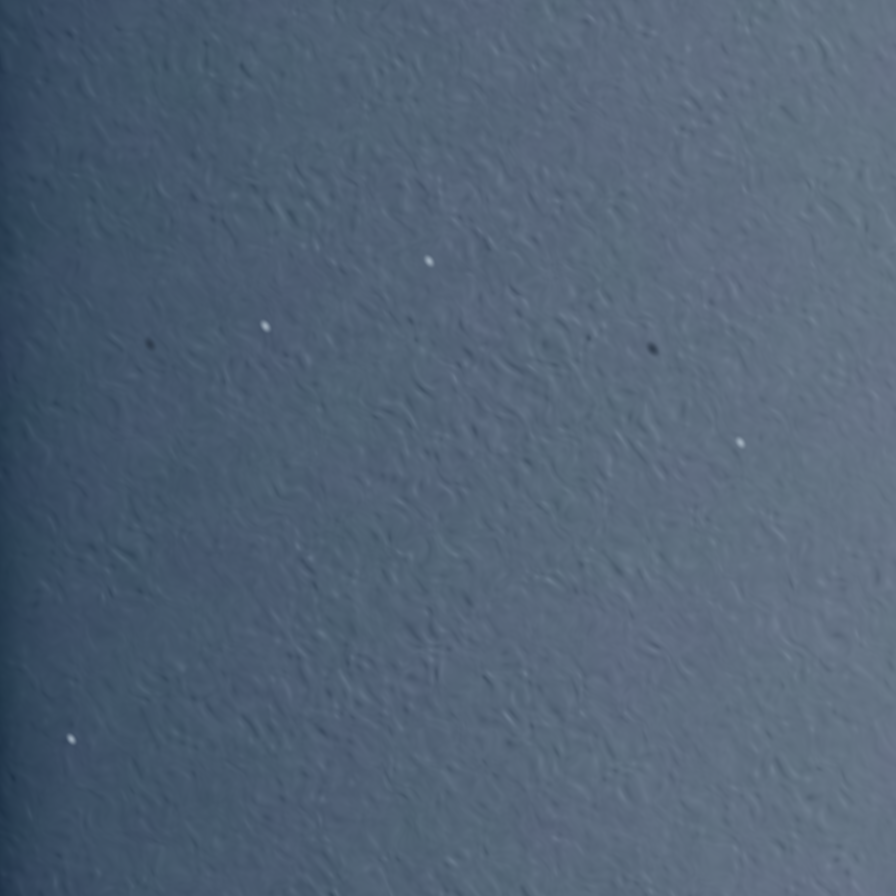
Write a WebGL 1 fragment shader that draws this texture.

```glsl
precision highp float;
// Blue-grey painted surface: a shade gradient rising from left to right,
// short slanted grain lit like a shallow relief, faint colour mottling,
// and a few scattered pale and dark specks.

#define DARK_SHADE vec3(0.222, 0.300, 0.382)
#define LIGHT_SHADE vec3(0.396, 0.452, 0.520)
#define GRAIN_SCALE vec2(82.0, 128.0)  // cells along and across the slant
#define GRAIN_SLANT vec2(0.57, -0.82)  // direction of the elongated grains
#define GRAIN_CONTRAST 0.080
#define FINE_CONTRAST 0.034
#define MOTTLE_CONTRAST 0.024
#define SPECK_CELLS 9.0
#define SPECK_SHARE 0.06
#define SPECK_RADIUS 0.0060

uniform vec2 u_resolution;

float hash(vec2 p) {
  vec3 q = fract(p.xyx * vec3(0.1031, 0.1030, 0.0973));
  q += dot(q, q.yzx + 33.33);
  return fract((q.x + q.y) * q.z);
}

float noise(vec2 p) {
  vec2 cell = floor(p);
  vec2 f = fract(p);
  f = f * f * (3.0 - 2.0 * f);
  float low = mix(hash(cell), hash(cell + vec2(1.0, 0.0)), f.x);
  float high = mix(hash(cell + vec2(0.0, 1.0)), hash(cell + vec2(1.0, 1.0)), f.x);
  return mix(low, high, f.y);
}

float fbm(vec2 p) {
  float sum = 0.0;
  float weight = 0.5;
  for (int i = 0; i < 4; i++) {
    sum += weight * noise(p);
    p = mat2(1.6, 1.2, -1.2, 1.6) * p + 17.3;
    weight *= 0.5;
  }
  return sum / 0.9375;
}

// Coordinates running along and across the grain.
vec2 alongSlant(vec2 p) {
  return vec2(dot(p, GRAIN_SLANT), dot(p, vec2(-GRAIN_SLANT.y, GRAIN_SLANT.x)));
}

float grainHeight(vec2 p) {
  vec2 q = alongSlant(p) * GRAIN_SCALE + 200.0;
  return 0.6 * noise(q) + 0.4 * noise(mat2(0.65, 0.25, -0.25, 0.65) * q + 71.0);
}

// Height difference towards the light gives paired bright and dark edges.
float grainRelief(vec2 p) {
  vec2 lightStep = vec2(0.0048, 0.0036);
  float slope = grainHeight(p) - grainHeight(p + lightStep);
  return slope * (0.45 + 1.3 * abs(slope));
}

// Signed speck cover: positive is pale, negative is dark.
float specks(vec2 p) {
  vec2 cell = floor(p * SPECK_CELLS);
  vec2 jitter = vec2(hash(cell + 11.0), hash(cell + 47.0));
  vec2 offset = p - (cell + 0.2 + 0.6 * jitter) / SPECK_CELLS;
  float radius = SPECK_RADIUS * mix(0.7, 1.3, hash(cell + 83.0));
  float dist = length(alongSlant(offset) * vec2(0.8, 1.2));
  float cover = 1.0 - smoothstep(0.0, 1.5 * radius, dist);
  float pick = hash(cell + 131.0);
  return cover * (step(pick, SPECK_SHARE) - step(1.0 - SPECK_SHARE, pick));
}

void main() {
  vec2 p = gl_FragCoord.xy / u_resolution;

  // Broad shading, with a soft shadow along the left edge.
  float across = p.x + 0.08 * (fbm(p * 3.0 + 5.0) - 0.5);
  float shade = across * (1.50 - 0.50 * across);
  vec3 color = mix(DARK_SHADE, LIGHT_SHADE, shade);
  color -= 0.075 * exp(-p.x / 0.035) * (1.2 - 0.6 * p.y);

  // Green to violet mottling, and cloudy light and dark.
  float tint = fbm(p * 13.0 + 31.0) - 0.5;
  color += MOTTLE_CONTRAST * tint * vec3(-0.6, 0.6, -0.6);
  color += MOTTLE_CONTRAST * (fbm(p * 26.0 + 63.0) - 0.5);

  // Grain on a gently warped surface, patchy and strongest in the middle.
  vec2 warp = vec2(noise(p * 38.0 + 7.0), noise(p * 38.0 + 53.0)) - 0.5;
  vec2 surface = p + 0.013 * warp;
  float middle = 1.0 - 1.6 * (p.x - 0.55) * (p.x - 0.55);
  float patches = smoothstep(0.2, 0.8, fbm(p * 14.0 + 90.0));
  float strength = middle * (0.55 + 0.9 * patches);
  color += GRAIN_CONTRAST * strength * grainRelief(surface);

  // Fine soft speckle breaks up the grain.
  vec2 fine = alongSlant(surface) * vec2(115.0, 165.0) + 300.0;
  float speckle = 0.6 * noise(fine) + 0.4 * noise(fine * 1.7 + 40.0) - 0.5;
  color += FINE_CONTRAST * middle * speckle;

  // Specks.
  float speck = specks(p);
  color = mix(color, vec3(0.68, 0.74, 0.79), 0.85 * max(speck, 0.0));
  color = mix(color, vec3(0.15, 0.20, 0.26), 0.75 * max(-speck, 0.0));

  gl_FragColor = vec4(clamp(color, 0.0, 1.0), 1.0);
}
```
